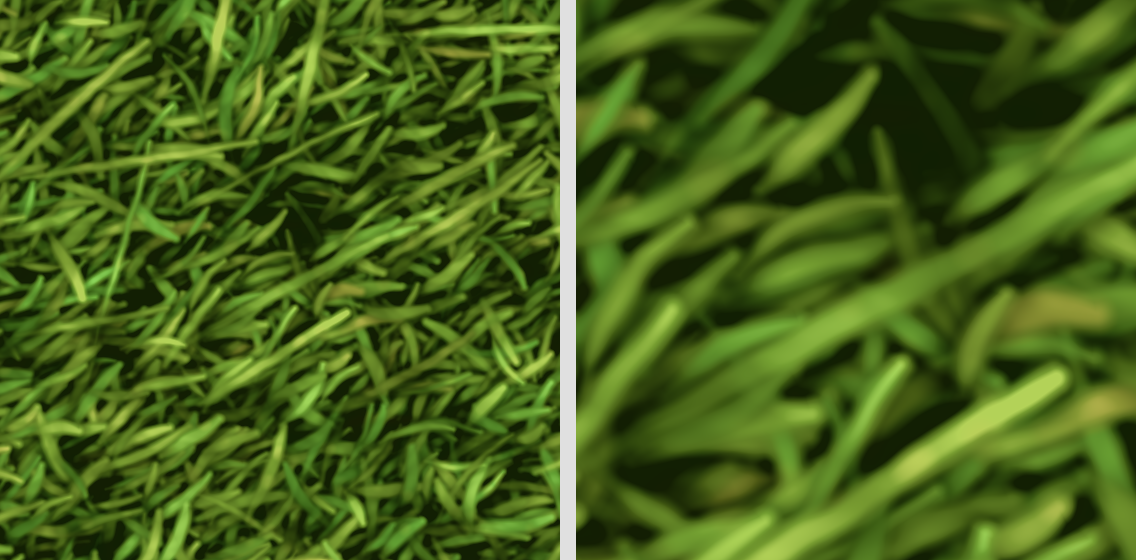
Left: the whole. Right: its middle third, enlarged.
A Shadertoy shader for this texture:

```glsl
// Dense tangled grass seen from above: soft blades scattered on jittered grids.
// Layers are stacked from dark undergrowth to bright tips, each blade shading
// what lies below it; clumps and hollows vary the tone, mapped to a green ramp.

const int LAYERS = 24;
const int LONG_LAYERS = 2;
const float EDGE = 0.0068;      // softness of blade outlines
const float SHADOW = 0.022;     // reach of the shade around a blade

vec4 hash4(vec3 p) {
    vec4 q = fract(p.xyzx * vec4(0.1031, 0.1030, 0.0973, 0.1099));
    q += dot(q, q.wzxy + 33.33);
    return fract((q.xxyz + q.yzzw) * q.zywx);
}

// Layered sines, roughly -1 to 1
float waves(vec2 p) {
    float a = sin(p.x + 1.7 * sin(p.y * 0.8));
    float b = sin(p.y * 1.3 - p.x * 0.6 + 2.0);
    float c = sin(p.x * 2.3 + p.y * 1.9 + a);
    return (a + b + 0.7 * c) / 2.7;
}

vec2 rotate(vec2 p, float angle) {
    float c = cos(angle), s = sin(angle);
    return vec2(c * p.x + s * p.y, c * p.y - s * p.x);
}

// Smooth cellular noise: bright blobs around scattered points, 0 to 1
float blobs(vec2 p, float seed) {
    vec2 home = floor(p);
    float peak = 0.0;
    for (int j = -1; j <= 1; j++)
    for (int i = -1; i <= 1; i++) {
        vec2 cell = home + vec2(i, j);
        vec4 h = hash4(vec3(cell + 30.0, seed));
        float d = length(p - cell - h.xy);
        peak = max(peak, h.z * (1.0 - smoothstep(0.0, 1.0, d)));
    }
    return peak;
}

// Lays one blade over a surface of (tone, hue)
vec2 addBlade(vec2 surface, vec2 p, vec2 halfSize, float bend, vec2 paint) {
    float along = clamp(p.x / halfSize.x, -1.0, 1.0);
    p.y -= bend * halfSize.x * (along * along - 0.33);
    float width = halfSize.y * (1.0 - 0.4 * along * along);
    float d = length(vec2(max(abs(p.x) - halfSize.x, 0.0), p.y)) - width;

    float shade = 1.0 - smoothstep(-EDGE, SHADOW, d);
    surface.x *= 1.0 - 0.3 * shade;

    float across = clamp(p.y / width, -1.0, 1.0);
    float ridge = 0.88 + 0.2 * (1.0 - across * across);
    float mottle = 0.1 * waves(vec2(p.x * 75.0, p.y * 90.0) + paint * 40.0);
    paint.x = paint.x * ridge + mottle + 0.08 * along;

    // Blades sink into the tangle at their root
    float root = mix(0.35, 1.0, smoothstep(-1.0, -0.3, along));
    return mix(surface, paint, root * (1.0 - smoothstep(-EDGE, EDGE, d)));
}

// Scatters one blade per grid cell; neighbours are drawn in a fixed order
vec2 addLayer(vec2 surface, vec2 p, float cellSize, float layer,
              float depth, float keep, float isLong) {
    vec2 home = floor(p / cellSize);
    for (int j = -1; j <= 1; j++)
    for (int i = -1; i <= 1; i++) {
        vec2 cell = home + vec2(i, j);
        vec4 place = hash4(vec3(cell + 50.0, layer * 7.0 + 3.0));
        vec4 look = hash4(vec3(cell + 90.0, layer * 11.0 + 5.0));
        if (place.w > keep) continue;

        vec2 center = (cell + place.xy) * cellSize;
        float stray = step(0.68, look.x) * (1.0 - isLong);
        float angle = 0.55 + (place.z - 0.5) * mix(1.2, 3.8, stray)
                    + 0.25 * waves(center * 5.0) + 0.15 * isLong;
        float halfLength = cellSize * mix(0.27, 0.67, look.y);
        float halfWidth = mix(0.0068, 0.0125, look.z) - 0.001 * isLong;
        float bend = (fract(look.w * 13.0) - 0.5) * mix(0.45, 0.1, isLong);

        float tone = mix(0.28, 0.72, depth) + 0.44 * (look.w - 0.5)
                   + 0.12 * waves(center * 11.0 + 4.0) + 0.08 * isLong;
        float straw = step(0.95, fract(look.x * 17.0));
        float hue = 1.1 * (fract(look.z * 19.0) - 0.52) + straw
                  - 0.2 * waves(center * 6.0 + 1.0) + 0.3 * isLong;
        surface = addBlade(surface, rotate(p - center, angle),
                           vec2(halfLength, halfWidth), bend, vec2(tone, hue));
    }
    return surface;
}

// Deepens the shade and rolls off the lights around a middle tone
float contrast(float tone, float middle) {
    float low = min(tone - middle, 0.0), high = max(tone - middle, 0.0);
    return 0.48 + 1.6 * low + 0.75 * (1.0 - exp(-1.35 * high));
}

// Six-step green ramp, with hue from cool green (-1) to straw (1.5)
vec3 grassColor(float tone, float hue) {
    float t = clamp(tone, 0.0, 1.0) * 5.0;
    vec3 color = mix(vec3(0.07, 0.12, 0.01), vec3(0.16, 0.25, 0.04), min(t, 1.0));
    color = mix(color, vec3(0.25, 0.36, 0.07), clamp(t - 1.0, 0.0, 1.0));
    color = mix(color, vec3(0.35, 0.48, 0.13), clamp(t - 2.0, 0.0, 1.0));
    color = mix(color, vec3(0.46, 0.62, 0.19), clamp(t - 3.0, 0.0, 1.0));
    color = mix(color, vec3(0.68, 0.83, 0.34), clamp(t - 4.0, 0.0, 1.0));
    float cool = max(-hue, 0.0), warm = max(hue, 0.0);
    return color * (1.0 + cool * vec3(-0.28, 0.03, 0.1)
                        + warm * vec3(0.13, -0.03, 0.06));
}

void mainImage(out vec4 fragColor, in vec2 fragCoord) {
    vec2 uv = fragCoord / iResolution.y;
    vec2 p = uv + 0.0025 * vec2(waves(uv * 38.0), waves(uv.yx * 34.0 + 7.0));

    // Dark soil, then blades from the bottom up
    vec2 surface = vec2(0.15 + 0.1 * waves(uv * 45.0), 0.1);
    for (int k = 0; k < LAYERS; k++) {
        float layer = float(k);
        float depth = layer / float(LAYERS - 1);
        float isLong = step(float(LAYERS - LONG_LAYERS), layer);
        float cellSize = mix(0.1 + 0.028 * mod(layer, 3.0), 0.32, isLong);
        float keep = mix(0.95, 0.65, isLong);
        surface = addLayer(surface, p, cellSize, layer, depth, keep, isLong);
    }

    // Lit clumps, dark hollows and small pale glints
    float clump = blobs(uv * 11.0, 2.0) - 0.8 * blobs(uv * 9.0 + 5.0, 8.0);
    float glint = smoothstep(0.55, 0.95, blobs(uv * 24.0, 14.0));
    float tone = surface.x * (1.08 + 0.75 * clump + 0.2 * glint) + 0.04;
    fragColor = vec4(grassColor(contrast(tone, 0.52), surface.y + 0.4 * glint), 1.0);
}
```
